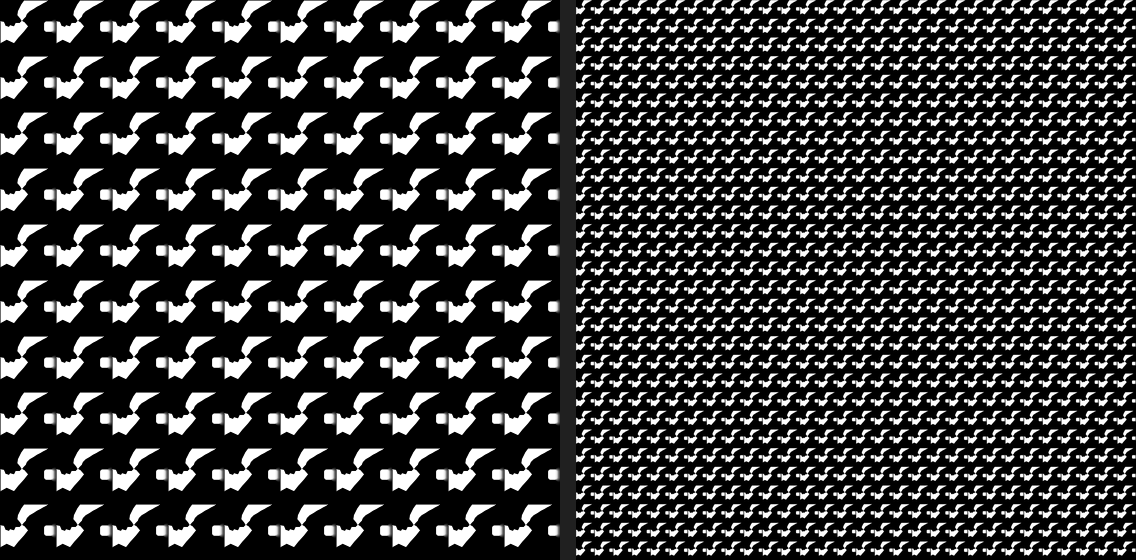
Left, the tile; right, the same tile 3 across and 3 down.
This pattern is drawn by a WebGL 2 fragment shader. Its source:

```glsl
#version 300 es
precision highp float;

uniform vec2 u_resolution;
out vec4 outColor;

const float REPEATS = 10.0;
const vec3 GROUND_COLOR = vec3(0.0);
const vec3 SHAPE_COLOR = vec3(1.0);
const vec2 BLOCK_CENTER = vec2(0.885, 0.475);
const vec2 BLOCK_HALF_SIZE = vec2(0.097, 0.092);
const float BLOCK_RADIUS = 0.045;
const float BLOCK_BLUR = 0.07;     // softness at the block's right side
const float BLOCK_FADE = 0.25;     // dimming at the block's right side
const float EDGE_SOFTNESS = 0.008; // in cell units

// Outlines in cell units, measured from the cell's top left corner
const int CORNERS = 16;
const vec2 WING[CORNERS] = vec2[CORNERS](
    vec2(0.43, 0.01), vec2(0.85, 0.01), vec2(0.83, 0.03), vec2(0.77, 0.06),
    vec2(0.72, 0.09), vec2(0.66, 0.12), vec2(0.60, 0.16), vec2(0.53, 0.20),
    vec2(0.48, 0.25), vec2(0.46, 0.30), vec2(0.42, 0.34), vec2(0.39, 0.38),
    vec2(0.36, 0.33), vec2(0.31, 0.27), vec2(0.32, 0.20), vec2(0.38, 0.08));
const vec2 BODY[CORNERS] = vec2[CORNERS](
    vec2(0.01, 0.38), vec2(0.07, 0.39), vec2(0.10, 0.46), vec2(0.16, 0.48),
    vec2(0.18, 0.45), vec2(0.25, 0.47), vec2(0.28, 0.41), vec2(0.35, 0.41),
    vec2(0.39, 0.37), vec2(0.44, 0.40), vec2(0.50, 0.47), vec2(0.43, 0.56),
    vec2(0.33, 0.67), vec2(0.25, 0.77), vec2(0.12, 0.71), vec2(0.01, 0.77));

// Signed distance to a closed polygon, negative inside
float polygonDistance(vec2 p, vec2 corners[CORNERS]) {
    float nearest = 1e3;
    float side = 1.0;
    vec2 previous = corners[CORNERS - 1];
    for (int i = 0; i < CORNERS; i++) {
        vec2 current = corners[i];
        vec2 edge = previous - current;
        vec2 toPoint = p - current;
        float along = clamp(dot(toPoint, edge) / dot(edge, edge), 0.0, 1.0);
        vec2 offset = toPoint - edge * along;
        nearest = min(nearest, dot(offset, offset));
        // Flip the sign at each crossing of a horizontal ray
        bool crosses = (current.y > p.y) != (previous.y > p.y);
        if (crosses && p.x < current.x + edge.x * toPoint.y / edge.y) side = -side;
        previous = current;
    }
    return side * sqrt(nearest);
}

float roundedBoxDistance(vec2 p, vec2 halfSize, float radius) {
    vec2 q = abs(p) - halfSize + radius;
    return length(max(q, 0.0)) + min(max(q.x, q.y), 0.0) - radius;
}

float coverage(float dist, float softness) {
    return 1.0 - smoothstep(-softness, softness, dist);
}

void main() {
    vec2 uv = gl_FragCoord.xy / u_resolution;
    vec2 cell = fract(uv * REPEATS);
    cell.y = 1.0 - cell.y;

    float pixel = REPEATS / min(u_resolution.x, u_resolution.y);
    float softness = max(EDGE_SOFTNESS, 0.6 * pixel);

    // Swept wing joined to the jagged body
    float figure = min(polygonDistance(cell, WING), polygonDistance(cell, BODY));
    float ink = coverage(figure, softness);

    // Small block, fading toward the cell's right edge
    float fade = smoothstep(0.90, 1.0, cell.x);
    float block = roundedBoxDistance(cell - BLOCK_CENTER, BLOCK_HALF_SIZE, BLOCK_RADIUS);
    float blockInk = coverage(block, mix(softness, BLOCK_BLUR, fade));
    ink = max(ink, blockInk * (1.0 - BLOCK_FADE * fade));

    outColor = vec4(mix(GROUND_COLOR, SHAPE_COLOR, ink), 1.0);
}
```
